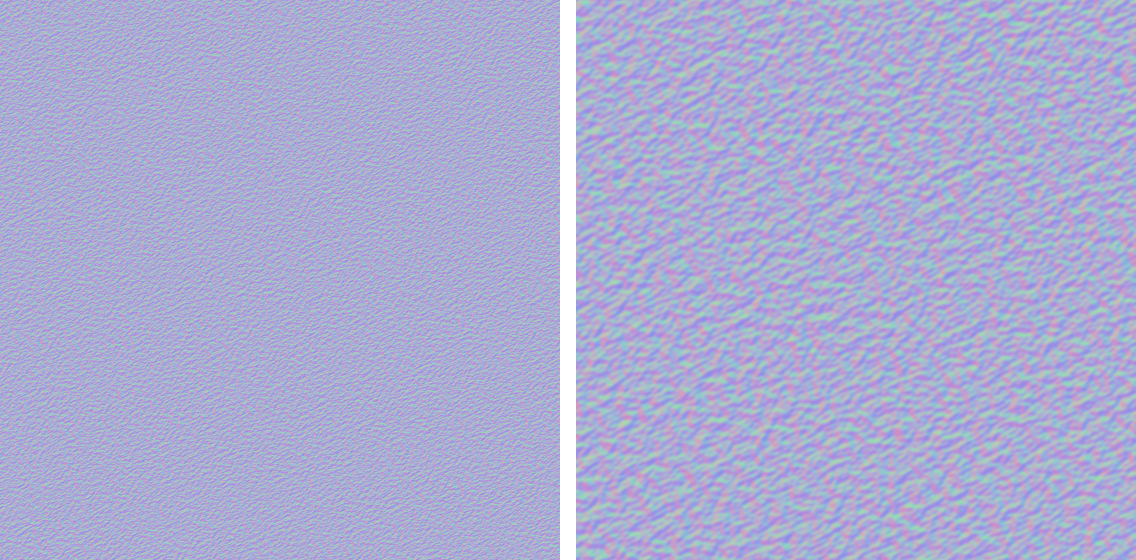
Left: the whole. Right: its middle third, enlarged.
This texture map is drawn by a Shadertoy shader. Its source:

```glsl
const float GRAIN_CELLS = 140.0;              // coarse cells across the canvas
const float FINE_RATIO = 1.93;                // fine cells per coarse cell
const float COARSE_SLOPE = 0.30;
const float FINE_SLOPE = 0.41;
const float STEEPENING = 0.6;                 // sharpens the steep sides of grains
const float GRAIN_ANGLE = 0.47;               // direction of the grain, radians
const vec2 GRAIN_STRETCH = vec2(0.82, 1.2);   // frequency along and across the grain
const vec2 TILT = vec2(0.50, 0.51);           // overall lean of the surface
const float NORMAL_LENGTH = 0.84;             // below one mutes the colours
const float SOFTNESS = 0.00195;               // filter width in canvas units
const int TAPS = 3;                           // filter samples per axis

// Integer hash to a random unit vector
vec2 randomDirection(ivec2 cell, uint seed) {
    uvec2 c = uvec2(cell);
    uint h = c.x * 1597u ^ c.y * 51749u ^ seed * 7919u;
    h = (h ^ (h >> 15)) * 73244475u;
    h = (h ^ (h >> 13)) * 73244475u;
    h ^= h >> 16;
    float angle = float(h & 65535u) / 65536.0 * 6.28319;
    return vec2(cos(angle), sin(angle));
}

// Analytic slope of gradient noise
vec2 noiseSlope(vec2 p, uint seed) {
    ivec2 cell = ivec2(floor(p));
    vec2 f = fract(p);
    vec2 fade = f * f * f * (f * (f * 6.0 - 15.0) + 10.0);
    vec2 fadeSlope = 30.0 * f * f * (f - 1.0) * (f - 1.0);
    vec2 slope = vec2(0.0);
    for (int j = 0; j < 2; j++)
    for (int i = 0; i < 2; i++) {
        vec2 corner = vec2(i, j);
        vec2 direction = randomDirection(cell + ivec2(i, j), seed);
        float height = dot(direction, f - corner);
        vec2 weight = mix(1.0 - fade, fade, corner);
        vec2 weightSlope = (2.0 * corner - 1.0) * fadeSlope;
        slope += direction * weight.x * weight.y
               + height * weightSlope * weight.yx;
    }
    return slope;
}

// Normal of the grained surface, with its y axis pointing down
vec3 surfaceNormal(vec2 uv) {
    float c = cos(GRAIN_ANGLE), s = sin(GRAIN_ANGLE);
    mat2 toGrain = mat2(c, -s, s, c);
    vec2 p = toGrain * uv * GRAIN_STRETCH * GRAIN_CELLS;
    vec2 slope = COARSE_SLOPE * noiseSlope(p, 1u)
               + FINE_SLOPE * noiseSlope(p * FINE_RATIO + 17.3, 2u);
    slope = transpose(toGrain) * (slope * GRAIN_STRETCH);
    slope.y = -slope.y;
    slope += STEEPENING * slope * slope;
    return NORMAL_LENGTH * normalize(vec3(TILT + slope, 1.0));
}

void mainImage(out vec4 fragColor, in vec2 fragCoord) {
    vec2 uv = fragCoord / iResolution.y;
    float width = max(SOFTNESS, 1.0 / iResolution.y);

    // Average the normals over a small square
    vec3 normal = vec3(0.0);
    for (int j = 0; j < TAPS; j++)
    for (int i = 0; i < TAPS; i++) {
        vec2 offset = (vec2(i, j) + 0.5) / float(TAPS) - 0.5;
        normal += surfaceNormal(uv + offset * width);
    }
    normal /= float(TAPS * TAPS);

    fragColor = vec4(normal * 0.5 + 0.5, 1.0);
}
```
